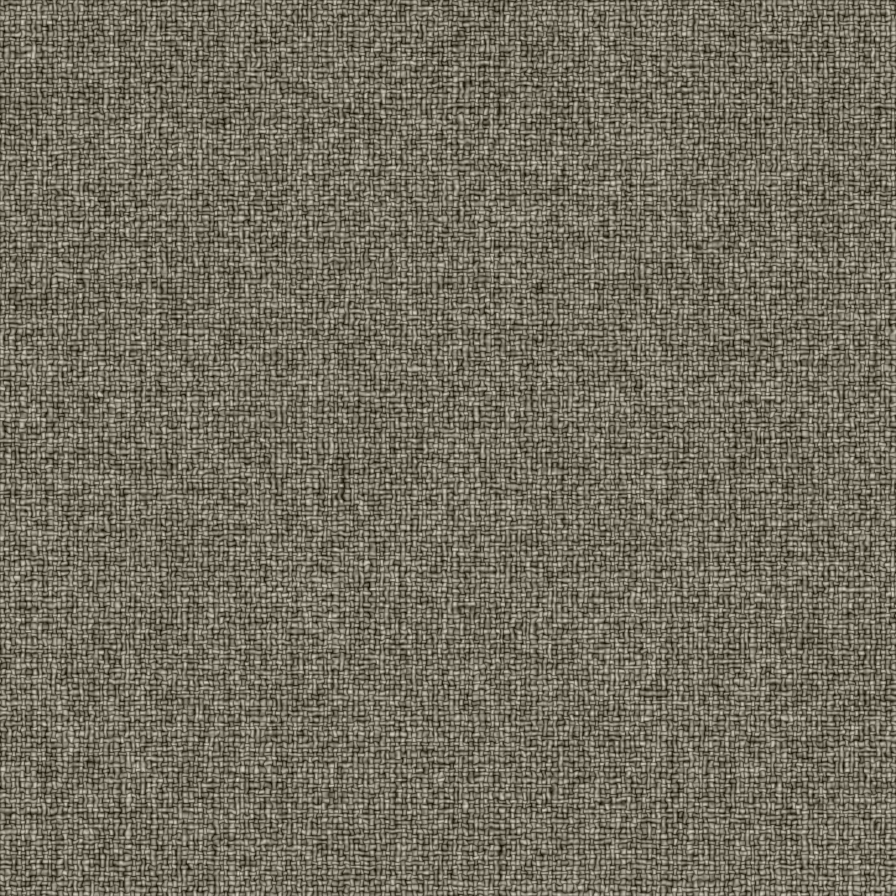
Write a Shadertoy shader that draws this texture.

```glsl
#define THREADS vec2(172.0, 174.0)
#define SPACING_DRIFT 0.6
#define JITTER 0.4
#define FLIP_CHANCE 0.07
#define WEAVE_DEPTH 0.53
#define UNDER_HEIGHT 0.35
#define KNOT_VARIATION 0.1
#define THREAD_VARIATION 0.04
#define FIBRE_GRAIN 0.28
#define STREAKS 0.03
#define SAMPLES 3
#define MID_TAUPE vec3(0.46, 0.44, 0.382)

float hash(vec2 p) {
    vec3 q = fract(p.xyx * 0.1031);
    q += dot(q, q.yzx + 33.33);
    return fract((q.x + q.y) * q.z);
}

float noise(vec2 p) {
    vec2 cell = floor(p), f = fract(p);
    f = f * f * (3.0 - 2.0 * f);
    float low = mix(hash(cell), hash(cell + vec2(1, 0)), f.x);
    float high = mix(hash(cell + vec2(0, 1)), hash(cell + vec2(1, 1)), f.x);
    return mix(low, high, f.y) - 0.5;
}

// Threads stay straight but drift in spacing, with a slight local jitter
vec2 displace(vec2 p) {
    vec2 drift = vec2(noise(p * vec2(0.6, 0.07) + 17.0), noise(p * vec2(0.07, 0.6) + 241.0));
    vec2 jitter = vec2(noise(p * 0.9 + 61.0), noise(p * 0.9 + 307.0));
    return p + SPACING_DRIFT * drift + JITTER * jitter;
}

// Brightness of the cloth relative to its middle tone
float clothTone(vec2 uv) {
    vec2 p = uv * THREADS + 8.0;
    vec2 warped = displace(p);
    vec2 cell = floor(warped);
    vec2 local = fract(warped) - 0.5;

    // Plain weave with a few irregular crossings
    float parity = mod(cell.x + cell.y, 2.0);
    float flip = step(hash(cell + 71.0), FLIP_CHANCE);
    bool warpOnTop = abs(parity - flip) > 0.5;
    vec2 alongAcross = warpOnTop ? local.yx : local;

    // The upper thread arches over the lower one; holes open at the corners
    vec2 bulge = cos(3.14159 * alongAcross);
    float upper = bulge.y * mix(0.7, 1.0, bulge.x);
    float lower = UNDER_HEIGHT * bulge.x;
    float tone = WEAVE_DEPTH * (max(upper, lower) - 0.6);

    // Uneven yarn, crossings and fibres
    float yarn = warpOnTop ? hash(vec2(cell.x, 311.0)) : hash(vec2(523.0, cell.y));
    tone += THREAD_VARIATION * (yarn - 0.5);
    tone += KNOT_VARIATION * (hash(cell + 137.0) - 0.5);
    tone += FIBRE_GRAIN * noise(p * 1.7 + 40.0);

    // Faint upright and level streaks
    tone += STREAKS * noise(p * vec2(0.7, 0.08) + 90.0);
    tone += 0.5 * STREAKS * noise(p * vec2(0.08, 0.7) + 160.0);
    return tone;
}

void mainImage(out vec4 fragColor, in vec2 fragCoord) {
    // Average several samples in each pixel for smooth edges
    float tone = 0.0;
    for (int j = 0; j < SAMPLES; j++) {
        for (int i = 0; i < SAMPLES; i++) {
            vec2 offset = (vec2(i, j) + 0.5) / float(SAMPLES) - 0.5;
            tone += clothTone((fragCoord + offset) / iResolution.y);
        }
    }
    tone /= float(SAMPLES * SAMPLES);
    fragColor = vec4(clamp(MID_TAUPE + tone, 0.0, 1.0), 1.0);
}
```
